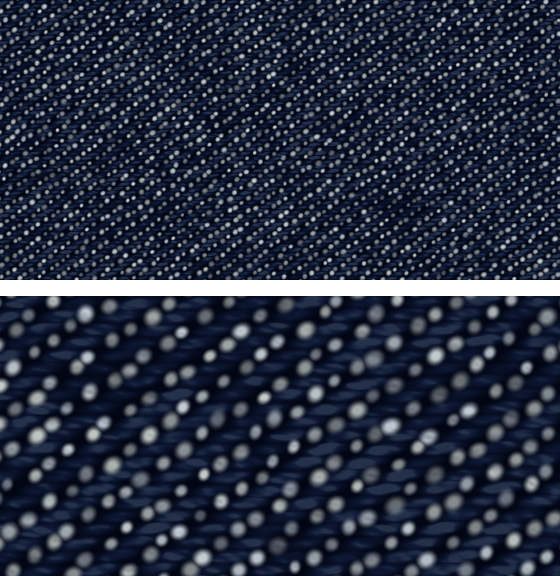
Top, the full canvas; bottom, a detail of the centre.
This texture is drawn by a Shadertoy shader. Its source:

```glsl
// Dark indigo denim: a twill of lying indigo yarns, crossed by pale ones that show as dots.
// Each yarn repeats every TWILL crossings, shifted by one per yarn, so dots rise diagonally;
// hashes vary every dot and float, and gradient noise adds drift, fibres and fading.

#define COLUMNS 88.0      // pale yarns across
#define ROWS 63.0         // indigo yarns down
#define TWILL 3.0         // crossings per repeat
#define DOT_RADIUS 0.0099 // in canvas heights
#define JITTER 0.28       // dot displacement, in yarns
#define DRIFT 0.55        // slow bending of the yarns
#define FADE 0.44         // strength of worn patches
#define GAP_COLOR vec3(0.006, 0.020, 0.075)
#define INDIGO vec3(0.052, 0.098, 0.210)
#define WORN_INDIGO vec3(0.170, 0.218, 0.300)
#define DOT_COLOR vec3(0.77, 0.81, 0.85)

vec2 hash2(vec2 p) {
    vec3 q = fract(p.xyx * vec3(0.1031, 0.1030, 0.0973));
    q += dot(q, q.yzx + 33.33);
    return fract((q.xx + q.yz) * q.zy);
}

// Gradient noise, roughly -0.7 to 0.7
float gradientNoise(vec2 p) {
    vec2 cell = floor(p), f = fract(p);
    vec2 w = f * f * f * (f * (f * 6.0 - 15.0) + 10.0);
    float corner[4];
    for (int n = 0; n < 4; n++) {
        vec2 o = vec2(n % 2, n / 2);
        corner[n] = dot(hash2(cell + o + 50.0) * 2.0 - 1.0, f - o);
    }
    return mix(mix(corner[0], corner[1], w.x), mix(corner[2], corner[3], w.x), w.y);
}

// Soft ellipse: 1 at the middle, 0 outside; pixel is relative to its radius
float softSpot(vec2 d, float inner, float pixel) {
    return 1.0 - smoothstep(inner, max(1.3, inner + 2.0 * pixel), length(d));
}

void mainImage(out vec4 fragColor, in vec2 fragCoord) {
    vec2 uv = fragCoord / iResolution.xy;
    vec2 yarns = vec2(COLUMNS, ROWS);
    vec2 yarnSize = vec2(2.0, 1.0) / yarns;
    float pixel = 1.0 / iResolution.y;

    // Weave coordinates, gently bent
    vec2 bend = vec2(gradientNoise(uv * vec2(7.0, 4.0)),
                     gradientNoise(uv * vec2(9.0, 5.0) + 20.0));
    vec2 g = uv * yarns + DRIFT * bend;

    // Nearby indigo yarns: collect their floats and the pale dots between
    float ridge = 0.0, pale = 0.0, warmth = 0.0;
    float row = floor(g.y);
    for (float n = -1.0; n <= 1.0; n++) {
        float id = row + n;
        float t = (g.x - id) / TWILL;

        // Indigo float, leaning with the twill
        vec2 floatId = vec2(floor(t), id);
        vec2 floatRnd = hash2(floatId + 100.0);
        vec2 d = vec2((fract(t) - 0.5) * TWILL, g.y - id - 0.5);
        d.y -= 0.24 * d.x + 0.14 * (floatRnd.x - 0.5);
        float body = softSpot(d / vec2(1.20, 0.56), 0.15, 0.0);
        ridge = max(ridge, body * mix(0.60, 1.25, floatRnd.y));

        // Pale dot
        vec2 dotId = vec2(round(t), id);
        vec2 rnd = hash2(dotId + 200.0), look = hash2(dotId + 300.0);
        vec2 center = vec2(id + dotId.x * TWILL, id + 0.5) + JITTER * (rnd - 0.5) * 2.0;
        vec2 e = (g - center) * yarnSize;
        e.y -= 0.15 * e.x;
        float radius = DOT_RADIUS * mix(0.78, 1.14, look.x);
        e *= vec2(mix(0.88, 1.12, rnd.y), 1.02) / radius;
        float spot = softSpot(e, 0.30, pixel / radius) * mix(0.46, 1.0, look.y);
        warmth = mix(warmth, rnd.x, step(pale, spot));
        pale = max(pale, spot);
    }

    // Fibres, streaky yarns and worn patches
    float fibre = gradientNoise(g * vec2(1.1, 1.8) + vec2(g.y, 0.0));
    float streak = gradientNoise(vec2(uv.x * 9.0, g.y * 0.8) + 70.0);
    float patches = gradientNoise(uv * vec2(12.0, 6.0) + 40.0)
                  + 0.6 * gradientNoise(uv * vec2(30.0, 15.0) + 90.0);
    float wear = FADE * patches + 0.25 * streak;

    // Shade the indigo, then lay the dots over it
    float lightness = clamp(ridge * (1.05 + 0.8 * fibre + wear), 0.0, 1.4);
    vec3 color = mix(GAP_COLOR, INDIGO, min(lightness * 1.3, 1.0));
    float worn = smoothstep(0.58, 1.25, lightness + 0.5 * fibre + 0.5 * wear);
    color = mix(color, WORN_INDIGO, 0.8 * worn);
    vec3 thread = DOT_COLOR + vec3(0.02, 0.01, -0.06) * warmth;
    pale *= clamp(0.98 + 0.35 * fibre + 0.5 * wear, 0.5, 1.0);
    color = mix(color, thread, pale);

    fragColor = vec4(clamp(color, 0.0, 1.0), 1.0);
}
```
